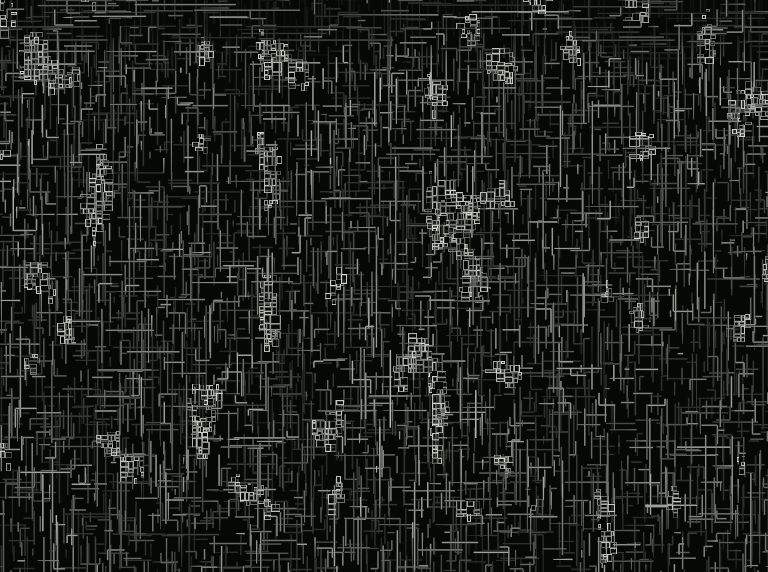
Write a WebGL 1 fragment shader that draws this pattern.

```glsl
precision highp float;

// Dense weave of thin grey strokes on near-black: tapered vertical streaks,
// shorter horizontal dashes, right-angled corners and bright box clusters.
// Each family lives in jittered cells; lengths are in units of canvas height.

uniform vec2 u_resolution;

const vec3 BACKGROUND = vec3(0.018, 0.036, 0.018);
const vec3 INK = vec3(0.82, 0.84, 0.81);
const float LINE_WIDTH = 0.0026;
const float DIM = 0.18;              // faintest stroke
const float BRIGHT = 0.76;           // strongest stroke
const vec2 STREAK_CELL = vec2(0.0135, 0.21);
const vec2 DASH_CELL = vec2(0.0150, 0.10);
const vec2 TOP_CELL = vec2(0.0120, 0.24);
const vec2 CORNER_CELL = vec2(0.045, 0.055);
const vec2 BOX_CELL = vec2(0.042, 0.056);
const float STREAK_FILL = 0.72;
const float DASH_FILL = 0.50;
const float CORNER_FILL = 0.60;
const float CLUSTER_THRESHOLD = 0.80;
const vec2 CLUSTER_SCALE = vec2(17.0, 13.0);

// Four random values per lattice point and seed, without sine
vec4 hash4(vec2 id, float seed) {
  vec4 q = fract(vec4(id.xyx + seed * 7.31, id.y + seed * 3.17)
                 * vec4(0.1031, 0.1030, 0.0973, 0.1099));
  q += dot(q, q.wzxy + 33.33);
  return fract((q.xxyz + q.yzzw) * q.zywx);
}

float valueNoise(vec2 p, float seed) {
  vec2 i = floor(p), f = fract(p);
  f = f * f * (3.0 - 2.0 * f);
  float low = mix(hash4(i, seed).x, hash4(i + vec2(1, 0), seed).x, f.x);
  float high = mix(hash4(i + vec2(0, 1), seed).x, hash4(i + 1.0, seed).x, f.x);
  return mix(low, high, f.y);
}

// Share of one pixel around x that lies between a and b
float span(float x, float a, float b) {
  float px = 1.0 / u_resolution.y;
  return max(0.0, min(x + 0.5 * px, b) - max(x - 0.5 * px, a)) / px;
}

float bar(vec2 p, float x, float y0, float y1, float width) {
  return span(p.x - x, -0.5 * width, 0.5 * width) * span(p.y, y0, y1);
}

// One stroke along y per cell, with columns slid against each other
float strokes(vec2 p, vec2 cell, float seed, float fill) {
  float column = floor(p.x / cell.x);
  p.y += hash4(vec2(column, 5.0), seed).y * cell.y;
  vec2 id = vec2(column, floor(p.y / cell.y));
  vec2 local = p - id * cell;
  vec4 r = hash4(id, seed), s = hash4(id, seed + 40.0);
  float len = cell.y * mix(0.15, 0.95, r.y);
  float start = r.z * (cell.y - len);
  float along = clamp((local.y - start) / len, 0.0, 1.0);
  float taper = mix(1.0, along, 0.7 * step(0.5, s.y) * s.z);
  float ink = mix(DIM, BRIGHT, s.x * s.x) * step(r.x, fill);
  return ink * bar(local, cell.x * mix(0.15, 0.85, r.w),
                   start, start + len, LINE_WIDTH * taper);
}

// Two arms that meet at a right angle, turned at random
float corners(vec2 p, float seed) {
  vec2 id = floor(p / CORNER_CELL);
  vec4 r = hash4(id, seed), s = hash4(id, seed + 40.0);
  vec2 local = p - id * CORNER_CELL;
  local = mix(local, CORNER_CELL - local, step(0.5, s.xy));
  vec2 joint = CORNER_CELL * mix(vec2(0.08), vec2(0.40), r.yz);
  vec2 tip = joint + (CORNER_CELL - joint) * mix(vec2(0.25), vec2(0.95), s.zw);
  float arms = max(bar(local, joint.x, joint.y, tip.y, LINE_WIDTH),
                   bar(local.yx, joint.y, joint.x, tip.x, LINE_WIDTH));
  return arms * mix(DIM, BRIGHT, r.w * r.w) * step(r.x, CORNER_FILL);
}

// Cells split again and again into small boxes, kept only inside clusters
float boxes(vec2 p) {
  float column = floor(p.x / BOX_CELL.x);
  p.y += hash4(vec2(column, 9.0), 60.0).x * BOX_CELL.y;
  vec2 id = vec2(column, floor(p.y / BOX_CELL.y));
  vec2 lo = id * BOX_CELL, hi = lo + BOX_CELL;
  float branch = 1.0;
  for (int i = 0; i < 5; i++) {
    vec2 size = hi - lo;
    vec2 axis = size.x > size.y ? vec2(1, 0) : vec2(0, 1);
    float cut = mix(0.28, 0.72, hash4(id, 61.0 + branch).x);
    vec2 split = mix(lo, hi, cut);
    float upper = step(dot(split, axis), dot(p, axis));
    lo = mix(lo, split, axis * upper);
    hi = mix(hi, split, axis * (1.0 - upper));
    branch = branch * 2.0 + upper;
  }
  vec4 r = hash4(id, 130.0 + branch);
  float inside = step(CLUSTER_THRESHOLD, valueNoise(0.5 * (lo + hi) * CLUSTER_SCALE, 3.0));
  vec2 gap = min(p - lo, hi - p);
  float edge = span(min(gap.x, gap.y), -LINE_WIDTH, 0.55 * LINE_WIDTH);
  return edge * inside * step(0.2, r.x) * mix(0.45, 1.0, r.y);
}

void main() {
  vec2 p = gl_FragCoord.xy / u_resolution.y;
  float top = smoothstep(0.88, 0.96, p.y);
  float patches = mix(0.65, 1.25, valueNoise(p * vec2(12.0, 5.0), 1.0));
  float ink = max(corners(p, 20.0), corners(p + 0.5 * CORNER_CELL, 21.0));
  for (int i = 0; i < 3; i++) {
    float k = float(i), shrink = pow(0.53, k);
    float streak = strokes(p, STREAK_CELL * vec2(1.0, shrink), 10.0 + k, STREAK_FILL);
    ink = max(ink, streak * patches * (1.0 - 0.75 * top));
    if (i < 2) ink = max(ink, strokes(p.yx, DASH_CELL * vec2(1.0, shrink), 15.0 + k, DASH_FILL));
  }
  ink = max(ink, top * strokes(p.yx, TOP_CELL, 18.0, STREAK_FILL));
  ink = max(ink, boxes(p));
  gl_FragColor = vec4(mix(BACKGROUND, INK, clamp(ink, 0.0, 1.0)), 1.0);
}
```
